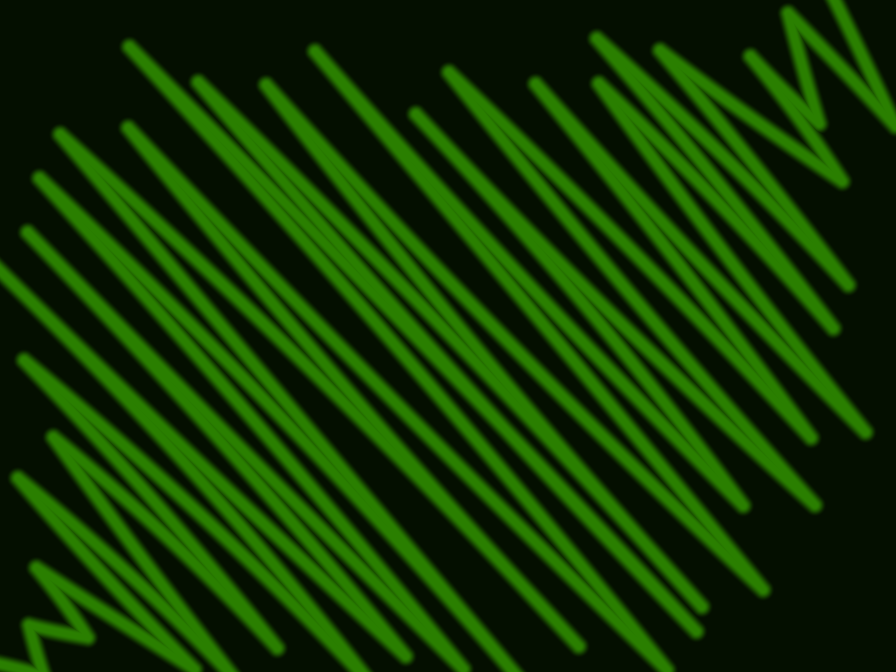
Give the GLSL for this pattern, as a WebGL 1 fragment shader.

```glsl
precision highp float;
// Soft green marker scribble zigzagging across a near-black ground.
uniform vec2 u_resolution;

// Stroke axis (down-right) and the axis across the strokes (up-right)
const vec2 ALONG = vec2(0.668, -0.744);
const vec2 ACROSS = vec2(0.744, 0.668);
const float SPACING = 0.0685;

vec2 hash2(float n) {
    return fract(sin(vec2(n * 127.1 + 3.7, n * 269.5 + 8.3)) * 4375.85);
}

// Upper-left turning point of a tooth
vec2 upperTurn(float i) {
    float u = i * SPACING;
    float w = -0.05 - 0.47 * smoothstep(0.0, 0.6, u)
            + 0.42 * smoothstep(0.76, 1.2, u) + 0.15 * smoothstep(1.2, 1.55, u);
    vec2 jitter = (hash2(i) - 0.5) * vec2(0.05, 0.12);
    return ACROSS * (u + jitter.x) + ALONG * (w + jitter.y);
}

// Lower-right turning point of a tooth
vec2 lowerTurn(float i) {
    float u = (i + 0.5) * SPACING;
    float w = min(0.92 * u + 0.02, 0.6) - 0.38 * smoothstep(1.14, 1.5, u);
    float lean = 0.035 * (1.0 - smoothstep(0.3, 0.7, u));
    vec2 jitter = (hash2(i + 40.0) - 0.5) * vec2(0.05, 0.14);
    return ACROSS * (u + lean + jitter.x) + ALONG * (w + jitter.y);
}

// Distance to a slightly bowed stroke from a to b
float strokeDistance(vec2 p, vec2 a, vec2 b, float bow) {
    vec2 ab = b - a;
    float h = clamp(dot(p - a, ab) / dot(ab, ab), 0.0, 1.0);
    vec2 sag = vec2(-ab.y, ab.x) * bow * h * (1.0 - h);
    return length(p - a - ab * h - sag);
}

void main() {
    vec2 p = gl_FragCoord.xy / u_resolution.y;
    p.x += (1.3333 - u_resolution.x / u_resolution.y) * 0.5;

    // Down stroke and return stroke of every tooth
    float d = 1.0;
    vec2 start = upperTurn(0.0);
    for (int k = 0; k < 23; k++) {
        float i = float(k);
        vec2 turn = lowerTurn(i);
        vec2 next = upperTurn(i + 1.0);
        vec2 bow = (hash2(i + 80.0) - 0.4) * 0.12;
        d = min(d, strokeDistance(p, start, turn, bow.x));
        d = min(d, strokeDistance(p, next, turn, bow.y));
        start = next;
    }

    // Feathered ink edge
    float ink = 1.0 - smoothstep(0.003, 0.0176, d);
    vec3 ground = vec3(0.016, 0.058, 0.0);
    vec3 green = vec3(0.163, 0.498, 0.0);
    gl_FragColor = vec4(mix(ground, green, ink), 1.0);
}
```
